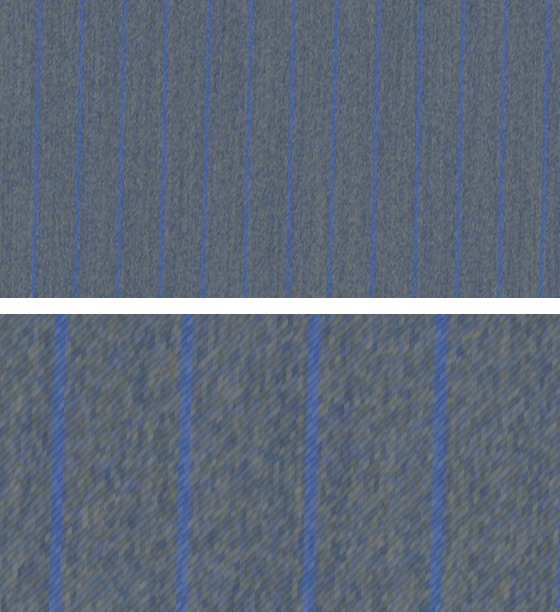
Top, the full canvas; bottom, a detail of the centre.
A WebGL 1 fragment shader for this texture:

```glsl
precision highp float;
// Blue-grey twill suiting with thin, slightly leaning blue pinstripes.
uniform vec2 u_resolution;

float hash(vec2 p) {
  return fract(sin(dot(p, vec2(12.9898, 78.233))) * 43758.5453);
}

float noise(vec2 p) {
  vec2 i = floor(p), f = fract(p);
  f = f * f * (3.0 - 2.0 * f);
  return mix(mix(hash(i), hash(i + vec2(1.0, 0.0)), f.x),
             mix(hash(i + vec2(0.0, 1.0)), hash(i + vec2(1.0, 1.0)), f.x), f.y);
}

vec3 cloth(vec2 p) {
  // Stripe coordinate: whole numbers fall on the stripe centres
  float across = (p.x - 0.1103 - 0.0235 * p.y) / 0.1421;
  across += 0.012 * (noise(vec2(across * 0.7, p.y * 4.0)) - 0.5);

  // Twill: slanted stitches, each thread stepped against its neighbour
  float thread = across * 24.0;
  float id = floor(thread);
  float along = p.y * 112.0 - thread * 0.65 + 0.3 * hash(vec2(id, 3.0));
  vec2 stitch = vec2(id, floor(along));
  float grain = hash(stitch) - 0.5;
  float tint = hash(stitch + 57.3) - 0.5;
  float rise = 0.5 - 0.5 * cos(6.2832 * along);

  // Melange yarn: thread-wide streaks, tiny flecks and faint shading
  float streak = noise(vec2(thread * 1.1, p.y * 4.0)) - 0.5;
  float band = noise(vec2(across * 4.0, p.y * 1.5 + 20.0)) - 0.5;
  float fleck = noise(vec2(thread * 1.4, p.y * 130.0)) - 0.5;
  vec3 coolYarn = vec3(0.318, 0.383, 0.482);
  vec3 warmYarn = vec3(0.398, 0.417, 0.415);
  float warmth = 0.5 + 0.9 * tint + 0.35 * streak + 0.3 * fleck;
  vec3 color = mix(coolYarn, warmYarn, clamp(warmth, 0.0, 1.0));
  color += 0.04 * (rise - 0.5) + 0.07 * grain + 0.05 * fleck;
  color += 0.035 * streak + 0.008 * band;

  // Pinstripe: slanted blue floats broken by gaps where the weft shows
  float offset = abs(fract(across + 0.5) - 0.5);
  float stripe = 1.0 - smoothstep(0.026, 0.068, offset + 0.025 * grain);
  float cover = stripe * mix(0.42, 0.96, smoothstep(0.05, 0.65, rise));
  vec3 blue = vec3(0.275, 0.395, 0.645) + 0.06 * (rise - 0.5) + 0.07 * grain;
  return mix(color, blue, cover);
}

void main() {
  // Average four samples per pixel to smooth the weave
  vec3 sum = vec3(0.0);
  for (int i = 0; i < 4; i++) {
    float k = float(i);
    vec2 jitter = vec2(mod(k, 2.0), floor(k / 2.0)) * 0.5 - 0.25;
    sum += cloth((gl_FragCoord.xy + jitter) / u_resolution.y);
  }
  gl_FragColor = vec4(sum / 4.0, 1.0);
}
```
